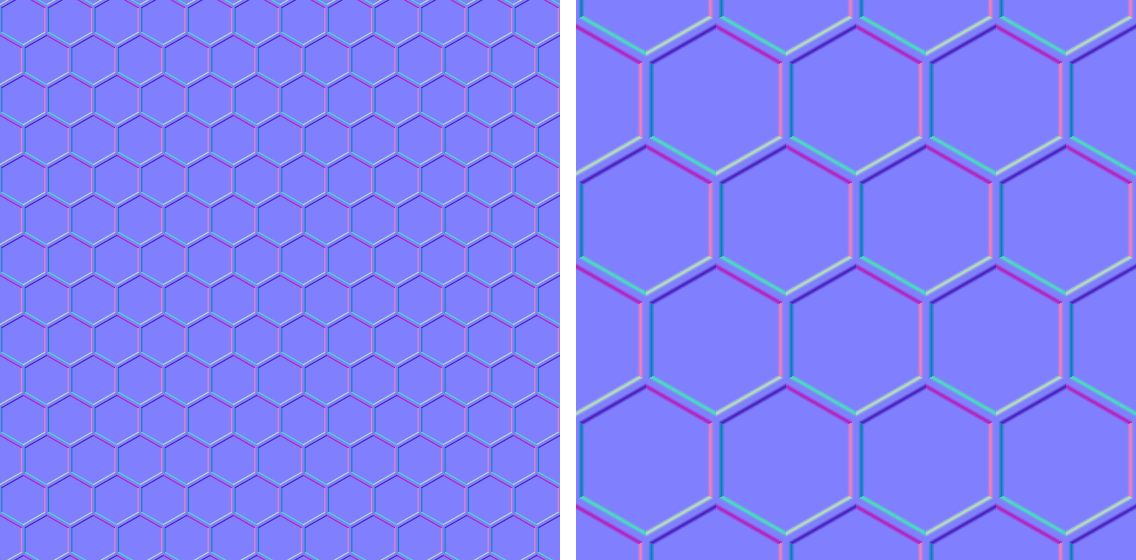
Left: the whole. Right: its middle third, enlarged.
This texture map is drawn by a three.js fragment shader. Its source:

```glsl
// Normal map of a honeycomb of flat hexagonal plates, 12 across and 14 rows up.
// Each plate has a thin bevel line just inside its border, coloured by the
// direction its side faces; plates and grooves share the flat normal colour.
varying vec2 vUv;

// Offset from the nearest centre of a hexagonal lattice with unit spacing.
vec2 hexLocal(vec2 p) {
  vec2 period = vec2(1.0, sqrt(3.0));
  vec2 evenRow = mod(p + 0.5 * period, period) - 0.5 * period;
  vec2 oddRow = mod(p, period) - 0.5 * period;
  return dot(evenRow, evenRow) < dot(oddRow, oddRow) ? evenRow : oddRow;
}

// Outward direction of the closest side (xy) and distance towards it (z).
vec3 hexSide(vec2 local) {
  vec3 side = vec3(1.0, 0.0, -1.0);
  for (int i = 0; i < 3; i++) {
    float angle = radians(60.0) * float(i);
    vec2 axis = vec2(cos(angle), sin(angle));
    float reach = dot(local, axis);
    if (abs(reach) > side.z) {
      side = vec3(reach < 0.0 ? -axis : axis, abs(reach));
    }
  }
  return side;
}

void main() {
  // Rows are squeezed by one percent so that a whole number of them fits.
  float rowHeight = 0.5 * sqrt(3.0);
  vec2 p = vUv * vec2(12.0, 14.0 * rowHeight) - vec2(0.0, 0.5 * rowHeight);
  vec3 side = hexSide(hexLocal(p));

  // Bevel line with soft edges, in units of the plate spacing.
  float softness = 12.0 / 512.0;
  float fromLine = abs(side.z - 0.461);
  float bevel = clamp((0.0115 - fromLine) / softness + 0.5, 0.0, 1.0);

  // Tilted normal with the green axis pointing down.
  vec3 flatColor = vec3(0.5, 0.5, 1.0);
  vec3 bevelColor = vec3(0.5 + 0.47 * vec2(side.x, -side.y), 0.71);
  gl_FragColor = vec4(mix(flatColor, bevelColor, bevel), 1.0);
}
```
